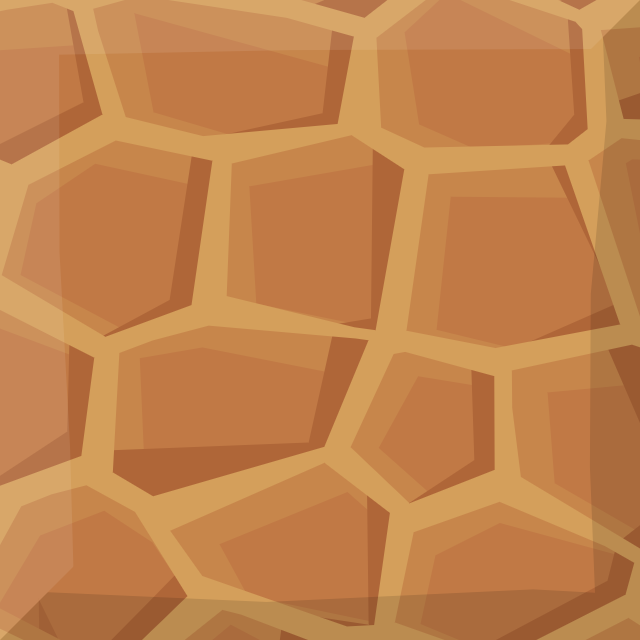
A Shadertoy shader for this texture:

```glsl
// Flat-shaded flagstones in sandy mortar, framed by a faint bevelled border.
// Cellular noise gives the stones; each cell edge is tilted a little, then
// inset once more for a lit bevel (upper left) or a shadow facet (lower right).

#define STONES vec2(3.0, 4.1)
#define JITTER 0.68
#define HALF_GAP 0.019
#define EDGE_TILT 0.13
#define BEVEL_WIDTH 0.038
#define SHADOW_WIDTH 0.034
#define FACET_TILT 0.28
#define FRAME_WIDTH 0.065
#define FRAME_WOBBLE 0.035
#define SEED 4.0

const vec3 MORTAR = vec3(0.832, 0.622, 0.355);
const vec3 FACE   = vec3(0.757, 0.475, 0.270);
const vec3 BEVEL  = vec3(0.780, 0.525, 0.295);
const vec3 SHADOW = vec3(0.685, 0.400, 0.220);
const vec2 LIGHT  = vec2(-0.86, 0.51);

vec2 hash2(vec2 p) {
    vec3 q = fract(vec3(p.xyx + SEED) * vec3(0.1031, 0.1030, 0.0973));
    q += dot(q, q.yzx + 33.33);
    return fract((q.xx + q.yz) * q.zy);
}

// Coverage of a signed distance, positive inside, one pixel wide
float cover(float d) {
    return clamp(d * iResolution.y + 0.5, 0.0, 1.0);
}

// Stone centre in cell space, odd rows staggered
vec2 site(vec2 cell) {
    float stagger = 0.5 * mod(cell.y, 2.0);
    return cell + 0.5 + vec2(stagger, 0.0) + JITTER * (hash2(cell) - 0.5);
}

vec2 tilt(vec2 n, float angle) {
    return normalize(n + angle * vec2(-n.y, n.x));
}

// Straight segments between random heights
float zigzag(float t, float row) {
    float i = floor(t);
    return mix(hash2(vec2(i, row)).x, hash2(vec2(i + 1.0, row)).x, fract(t));
}

vec2 nearestCell(vec2 q) {
    vec2 best = vec2(0.0);
    float bestDist = 1e3;
    for (int y = -2; y <= 2; y++)
    for (int x = -2; x <= 2; x++) {
        vec2 cell = floor(q) + vec2(x, y);
        vec2 d = site(cell) - q;
        if (dot(d, d) < bestDist) { bestDist = dot(d, d); best = cell; }
    }
    return best;
}

vec3 stones(vec2 p) {
    vec2 cell = nearestCell(p * STONES);
    vec2 centre = site(cell);
    float stone = 1.0, face = 1.0, unshaded = 1.0;

    // Cut the stone and its facets by one line per neighbour
    for (int y = -2; y <= 2; y++)
    for (int x = -2; x <= 2; x++) {
        if (x == 0 && y == 0) continue;
        vec2 other = cell + vec2(x, y);
        vec2 otherCentre = site(other);
        vec2 n = normalize((otherCentre - centre) * STONES);
        vec2 toEdge = 0.5 * (centre + otherCentre) / STONES - p;
        vec2 rnd = hash2(cell * 7.0 + other * 3.0 + 50.0) - 0.5;

        float border = dot(toEdge, n) - 0.45 * HALF_GAP;
        vec2 edgeN = tilt(n, 2.0 * EDGE_TILT * rnd.x);
        float edge = dot(toEdge, edgeN) - HALF_GAP * (1.0 + 0.6 * rnd.y);
        stone = min(stone, min(border, edge));

        float facing = dot(n, LIGHT);
        float lit = smoothstep(-0.6, 0.5, facing);
        float inner = dot(toEdge, tilt(edgeN, FACET_TILT * rnd.y)) - HALF_GAP;
        face = min(face, inner - BEVEL_WIDTH * lit * (1.0 + 0.8 * rnd.x));
        if (facing < -0.6) {
            float depth = 1.0 - smoothstep(-0.9, -0.55, facing);
            vec2 shadeN = tilt(edgeN, 2.0 * FACET_TILT * rnd.y);
            unshaded = min(unshaded, dot(toEdge, shadeN) - HALF_GAP - SHADOW_WIDTH * depth);
        }
    }

    // A few stones carry a small triangular chip
    vec2 rnd = hash2(cell + 91.0);
    float up = rnd.y > 0.5 ? 1.0 : -1.0;
    vec2 c = (p - centre / STONES) * vec2(1.0, up) + vec2(0.0, 0.06);
    float chip = min(c.y, 0.018 - 0.24 * c.y - abs(c.x + 0.25 * c.y));
    vec3 chipColor = up > 0.0 ? mix(FACE, SHADOW, 0.6) : mix(FACE, MORTAR, 0.25);
    vec3 faceColor = mix(FACE, chipColor, cover(chip) * step(0.75, rnd.x));

    vec3 col = mix(BEVEL, faceColor, cover(face));
    col = mix(SHADOW, col, cover(unshaded));
    return mix(MORTAR, col, cover(stone));
}

// Pale border at left and top, dark border at right and bottom
vec3 frame(vec3 col, vec2 p, vec2 size) {
    vec2 low = p, high = size - p;
    float left   = FRAME_WIDTH + 0.025 + FRAME_WOBBLE * zigzag(p.y * 3.3, 1.0) - low.x;
    float top    = FRAME_WIDTH + FRAME_WOBBLE * zigzag(p.x * 2.2, 2.0) - high.y;
    float right  = FRAME_WIDTH - 0.02 + FRAME_WOBBLE * zigzag(p.y * 3.7, 3.0) - high.x;
    float bottom = FRAME_WIDTH - 0.015 + FRAME_WOBBLE * zigzag(p.x * 2.4, 4.0) - low.y;
    float pale = max(left, top), dark = max(right, bottom);
    float mitre = cover(0.7 * (min(low.x, high.y) - min(high.x, low.y)));
    col = mix(col, vec3(1.0), 0.09 * cover(pale) * (1.0 - mitre));
    return col * (1.0 - 0.12 * cover(dark) * mitre);
}

void mainImage(out vec4 fragColor, in vec2 fragCoord) {
    vec2 p = fragCoord / iResolution.y;
    vec2 size = iResolution.xy / iResolution.y;
    fragColor = vec4(frame(stones(p), p, size), 1.0);
}
```
